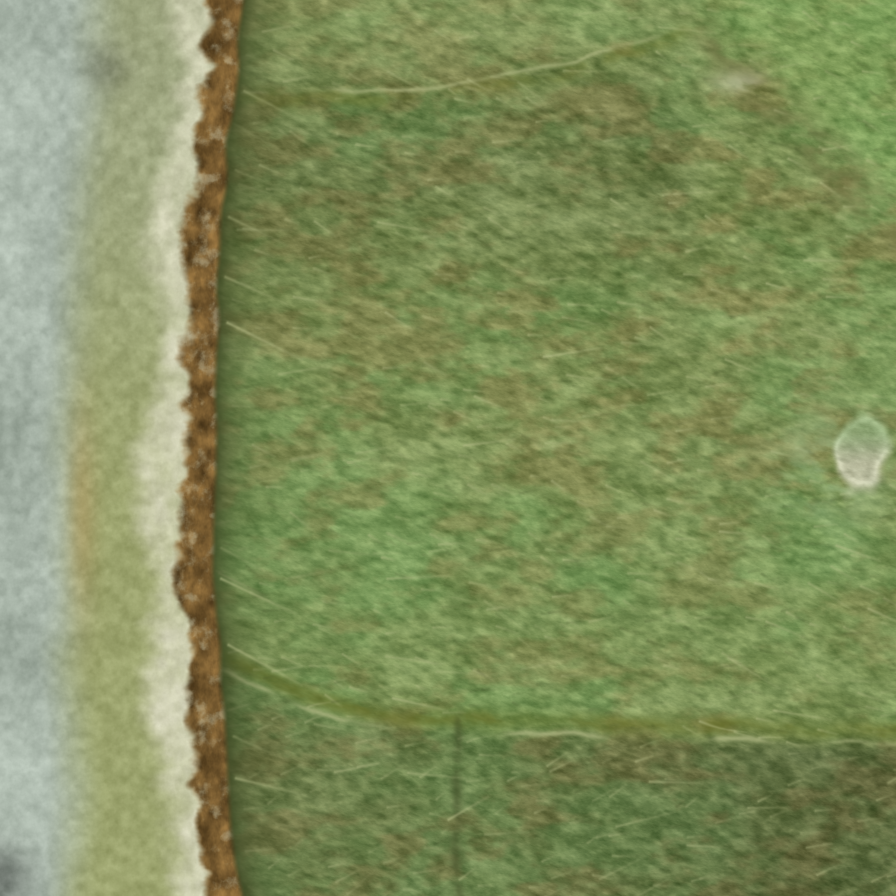
Write a Shadertoy shader that draws this texture.

```glsl
// A hairy green leaf with two side veins, cut off by a brown rim and a pale
// margin on the left. Layered value noise gives the mottling, jittered grid
// cells give the hairs, and simple curves place rim and veins.

const vec3 LEAF_LIGHT = vec3(0.58, 0.65, 0.42);
const vec3 LEAF_DARK = vec3(0.39, 0.46, 0.24);
const vec3 LEAF_FRESH = vec3(0.44, 0.61, 0.35);
const vec3 LEAF_BROWN = vec3(0.52, 0.50, 0.30);
const vec3 SHADOW = vec3(0.24, 0.28, 0.14);
const vec3 VEIN = vec3(0.38, 0.41, 0.14);
const vec3 RIM_BROWN = vec3(0.51, 0.39, 0.21);
const vec3 RIM_DARK = vec3(0.31, 0.23, 0.11);
const vec3 CREAM = vec3(0.82, 0.82, 0.71);
const vec3 MIST = vec3(0.66, 0.71, 0.66);
const vec3 OLIVE = vec3(0.61, 0.64, 0.43);
const vec3 HAIR = vec3(0.73, 0.75, 0.55);
const vec2 DROP_POS = vec2(0.963, 0.495);
const float RIM_WIDTH = 0.036;

float hash(vec2 p) {
  vec3 q = fract(p.xyx * 0.1031);
  q += dot(q, q.yzx + 33.33);
  return fract((q.x + q.y) * q.z);
}

float noise(vec2 p) {
  vec2 i = floor(p), f = fract(p);
  f = f * f * (3.0 - 2.0 * f);
  return mix(mix(hash(i), hash(i + vec2(1, 0)), f.x),
             mix(hash(i + vec2(0, 1)), hash(i + 1.0), f.x), f.y);
}

float fbm(vec2 p) {
  float sum = 0.0, amp = 0.53;
  for (int k = 0; k < 4; k++) {
    sum += amp * noise(p);
    p = mat2(0.96, 0.28, -0.28, 0.96) * p * 2.03 + 7.3;
    amp *= 0.5;
  }
  return sum;
}

float bell(float d, float width) { return exp(-d * d / (width * width)); }
float ramp(float a, float b, float x) { return smoothstep(a, b, x); }

// Soft tapered stroke from a along v
float stroke(vec2 p, vec2 a, vec2 v, float width) {
  float t = clamp(dot(p - a, v) / dot(v, v), 0.0, 1.0);
  return bell(length(p - a - v * t), width) * (1.0 - 0.7 * t);
}

// One randomly turned hair per grid cell
float hairs(vec2 p, float cells, float tilt, float seed) {
  vec2 q = p * cells;
  float sum = 0.0;
  for (int k = 0; k < 9; k++) {
    vec2 c = floor(q) + vec2(k % 3 - 1, k / 3 - 1), h = c + seed;
    vec2 start = c + vec2(hash(h), hash(h + 17.0));
    float angle = tilt + 0.9 * (hash(h + 31.0) - 0.5);
    vec2 dir = (0.3 + 0.6 * hash(h + 47.0)) * vec2(cos(angle), sin(angle));
    sum += hash(h + 59.0) * stroke(q, start, dir, 0.0018 * cells);
  }
  return min(sum, 1.0);
}

float rimEdge(float y) {
  return 0.238 + 0.13 * (y - 0.48) * (y - 0.48) + 0.007 * (noise(vec2(y * 25.0, 3)) - 0.5);
}

vec3 leaf(vec2 p, float s) {
  float wave = 0.012 * (fbm(p * 22.0) - 0.5);
  float upper = p.y - 0.899 - 0.5 * (p.x - 0.38) * (p.x - 0.38) + wave;
  float lower = p.y - 0.195 - 1.1 * pow(max(0.5 - p.x, 0.0), 2.0) + 0.03 * max(p.x - 0.5, 0.0) + wave;
  float fork = p.y + p.x - 1.745 + 5.0 * wave;
  float below = 1.0 - ramp(-0.025, 0.005, lower);
  float right = ramp(0.74, 0.81, p.x), left = 1.0 - right;

  // Mottled tissue, stretched sideways
  float broad = fbm(p * vec2(7, 10) + 2.0);
  float mid = fbm(p * vec2(26, 48) + p.yx * 6.0);
  float fine = fbm(p * vec2(80, 140) + p.yx * 20.0);
  vec3 col = mix(LEAF_DARK, LEAF_LIGHT, clamp(mid + 0.4 * broad - 0.18, 0.0, 1.0));
  float lush = 0.2 * bell(p.y - 0.33, 0.14);
  col = mix(col, LEAF_FRESH, 0.35 * ramp(0.42, 0.68, fbm(p * vec2(9, 14) + 31.0)) + lush);
  float dry = ramp(0.45, 0.72, fbm(p * vec2(20, 36) + 53.0));
  col = mix(col, LEAF_BROWN, dry * (0.6 - lush));
  col *= 1.0 - 0.1 * bell(p.y - 0.82, 0.12) * left;
  col = mix(col, vec3(0.51, 0.66, 0.37), 0.5 * right * ramp(0.0, 0.07, fork));
  col = mix(col, LEAF_LIGHT, 0.3 * left * ramp(0.0, 0.03, upper));
  col *= 1.0 - below * (0.13 + 0.11 * ramp(0.5, 1.0, p.x));
  col += (fine - 0.5) * vec3(0.3, 0.28, 0.24);

  // Veins: patchy dark flank, broken pale thread
  float patchy = ramp(0.3, 0.65, mid), thread = ramp(0.25, 0.7, noise(p * vec2(17, 50)));
  col = mix(col, VEIN, 0.45 * left * patchy * bell(upper + 0.01, 0.01));
  col = mix(col, HAIR, 0.5 * left * thread * bell(upper, 0.003));
  col = mix(col, LEAF_BROWN * 0.85, 0.5 * right * patchy * bell(fork, 0.03));
  col = mix(col, VEIN, (0.3 + 0.4 * patchy) * bell(lower - 0.003, 0.01));
  col = mix(col, HAIR, 0.6 * thread * bell(lower + 0.012, 0.003));
  col = mix(col, SHADOW, 0.5 * patchy * bell(p.x - 0.511 + wave, 0.006) * (1.0 - ramp(0.18, 0.26, p.y)));

  // Hairs, leaning down above the lower vein and up beneath it
  float tilt = mix(-0.22, 0.25, below);
  col = mix(col, HAIR, 0.5 * hairs(p, 13.0, tilt, 5.0));
  col = mix(col, HAIR, 0.42 * hairs(p, 31.0, tilt, 91.0));
  col = mix(col, SHADOW, 0.22 * hairs(p, 36.0, tilt, 143.0));

  // Shade cast beside the rim, crossed by long hairs
  s = max(s, 0.0);
  col = mix(col, SHADOW, 0.8 * exp(-s / 0.018) + 0.15 * exp(-s / 0.08));
  for (int k = 0; k < 14; k++) {
    float r = hash(vec2(k, 8)), y = (float(k) + r) / 14.0;
    vec2 dir = (0.035 + 0.05 * r) * vec2(1.0, -0.2 - 0.4 * hash(vec2(k, 4)));
    col = mix(col, HAIR, 0.55 * r * stroke(p, vec2(rimEdge(y) + 0.01, y), dir, 0.002));
  }

  // Pale glint, then the translucent drop with its halo
  col = mix(col, CREAM, 0.5 * patchy * bell(length((p - vec2(0.825, 0.908)) * vec2(0.6, 1.5)), 0.018));
  float halo = bell(length(p - vec2(0.925, 0.475)), 0.06);
  col = mix(col, vec3(0.6, 0.71, 0.53), 0.6 * halo * patchy);
  vec2 d = p - DROP_POS;
  d.x -= 0.12 * d.y;
  float r = length(d / vec2(0.031, 0.05)) + 0.4 * (noise(p * 50.0) - 0.5);
  vec3 drop = mix(CREAM * 0.9, vec3(0.56, 0.66, 0.47), ramp(-0.015, 0.03, d.y));
  drop += 0.1 * bell(r - 0.85, 0.14) + 0.25 * (fine - 0.5);
  return mix(col, drop, 0.85 - 0.85 * ramp(0.8, 1.15, r));
}

vec3 margin(vec2 p, float lip) {
  float cloud = fbm(p * vec2(12, 8) + 70.0) - 0.5;
  float border = p.x - 0.078 - 0.03 * ramp(0.5, 1.0, p.y) - 0.03 * cloud;
  vec3 band = mix(OLIVE, vec3(0.62, 0.65, 0.5), ramp(0.4, 0.9, p.y));
  vec3 col = mix(MIST + 0.2 * cloud, band, ramp(-0.035, 0.035, border));
  col = mix(col, vec3(0.65, 0.57, 0.34), 0.6 * bell(p.x - 0.092, 0.016) * bell(p.y - 0.43, 0.11));
  col *= 1.0 - 0.2 * bell(length(p - vec2(0.12, 0.925)), 0.025);
  col *= 1.0 - 0.4 * bell(length(p - vec2(0, 0.02)), 0.035);
  // Cream lip against the rim
  float reach = 0.02 + 0.028 * noise(vec2(p.y * 14.0, 9)) + 0.016 * bell(p.y - 0.47, 0.07);
  col = mix(col, CREAM, ramp(-0.02, 0.016, lip + reach) * (0.45 + 0.8 * fbm(p * vec2(45, 28))));
  return col + 0.16 * (fbm(p * 100.0) - 0.5);
}

void mainImage(out vec4 fragColor, in vec2 fragCoord) {
  vec2 p = fragCoord / iResolution.xy;
  float s = p.x - rimEdge(p.y);
  float lip = s + RIM_WIDTH + 0.03 * (fbm(p.yx * vec2(40, 25)) - 0.5);
  // Rough brown rim with pale flecks
  vec3 rim = mix(RIM_DARK, RIM_BROWN, 2.4 * fbm(p * vec2(80, 55)) - 0.5);
  rim = mix(rim, CREAM, 0.4 * ramp(0.5, 0.85, fbm(p * 75.0 + 40.0)));
  vec3 col = mix(margin(p, lip), rim, ramp(-0.007, 0.007, lip));
  col = mix(col, leaf(p, s), ramp(-0.004, 0.005, s));
  fragColor = vec4(clamp(col, 0.0, 1.0), 1.0);
}
```
